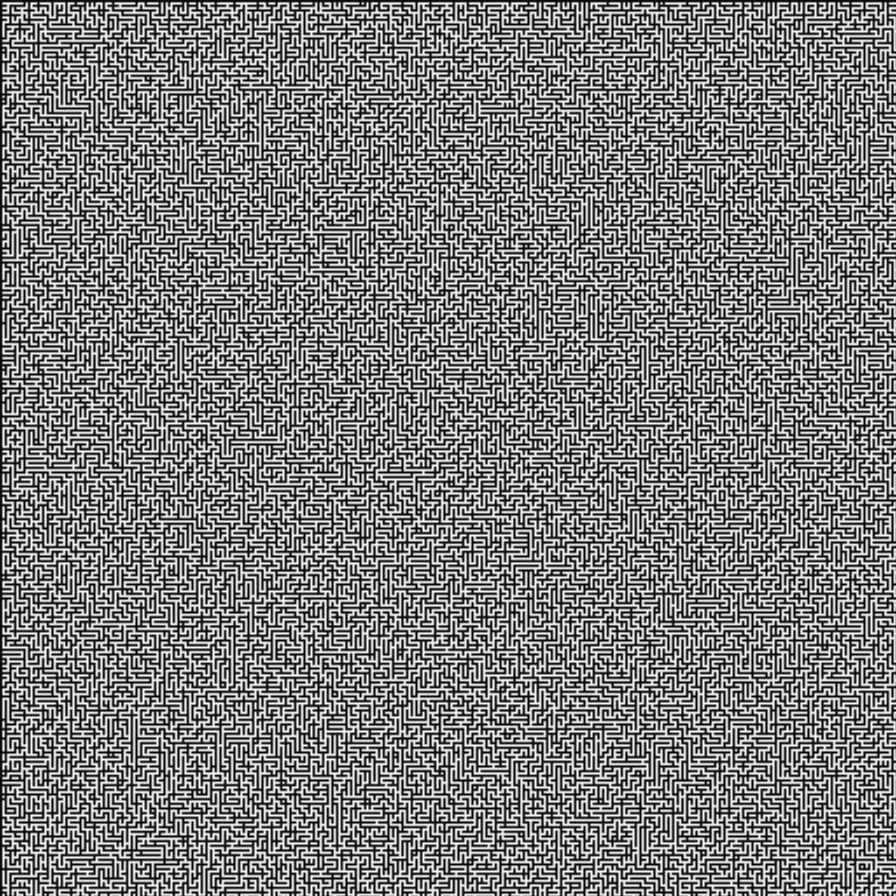
Give the GLSL for this pattern, as a three.js fragment shader.

```glsl
// A fine black and white maze, 192 cells across, walls as wide as corridors.
// Every grid post grows one wall: even posts at random, odd posts towards
// the emptiest cells around them, which leaves long winding corridors.

varying vec2 vUv;

float hash(vec2 p) {
  vec3 q = fract(vec3(p.xyx) * 0.1031);
  q += dot(q, q.yzx + 33.33);
  return fract((q.x + q.y) * q.z);
}

// Directions are numbered 0 right, 1 down, 2 left, 3 up.
float evenPick(vec2 post) {
  return min(floor(4.0 * hash(post + 17.0)), 3.0);
}

vec4 equals(vec4 a, float b) {
  return 1.0 - step(0.5, abs(a - b));
}

float oddPick(vec2 post) {
  // Walls of the four neighbours, as turns relative to the outward direction
  vec4 picks = vec4(evenPick(post + vec2(1.0, 0.0)), evenPick(post + vec2(0.0, 1.0)),
                    evenPick(post - vec2(1.0, 0.0)), evenPick(post - vec2(0.0, 1.0)));
  vec4 turn = mod(picks - vec4(0.0, 1.0, 2.0, 3.0) + 4.0, 4.0);
  vec4 back = equals(turn, 2.0);

  // Walls already standing around the cell between each arm and the next
  vec4 crowd = back + equals(turn, 1.0) + (back + equals(turn, 3.0)).yzwx;
  vec4 jitter = vec4(hash(post + 311.0), hash(post + 523.0),
                     hash(post + 737.0), hash(post + 941.0));
  vec4 cost = crowd + crowd.wxyz + 9.0 * back + jitter;

  float least = min(min(cost.x, cost.y), min(cost.z, cost.w));
  if (cost.x <= least) return 0.0;
  if (cost.y <= least) return 1.0;
  if (cost.z <= least) return 2.0;
  return 3.0;
}

float wallPick(vec2 post) {
  return mod(post.x + post.y, 2.0) < 0.5 ? evenPick(post) : oddPick(post);
}

// 1 in a corridor, 0 in a wall, for one square of the grid
float corridor(vec2 square) {
  if (min(square.x, square.y) < 0.5) return 0.0;
  vec2 odd = mod(square, 2.0);
  if (odd.x + odd.y < 0.5) return 0.0;
  if (odd.x + odd.y > 1.5) return 1.0;

  // An edge is a wall if the post at either end has grown it
  vec2 post = floor(square * 0.5);
  float direction = odd.y;
  bool grown = abs(wallPick(post) - direction) < 0.5
            || abs(wallPick(post + odd) - direction - 2.0) < 0.5;
  return grown ? 0.0 : 1.0;
}

void main() {
  // Average over a small window that covers at most two by two squares
  float softness = 0.85;
  vec2 corner = vec2(vUv.x, 1.0 - vUv.y) * 384.0 - 0.5 * softness;
  vec2 square = floor(corner);
  vec2 share = clamp((corner - square + softness - 1.0) / softness, 0.0, 1.0);

  float upper = mix(corridor(square), corridor(square + vec2(1.0, 0.0)), share.x);
  float lower = mix(corridor(square + vec2(0.0, 1.0)), corridor(square + 1.0), share.x);
  float light = mix(upper, lower, share.y);

  gl_FragColor = vec4(vec3(mix(0.04, 0.95, light)), 1.0);
}
```
